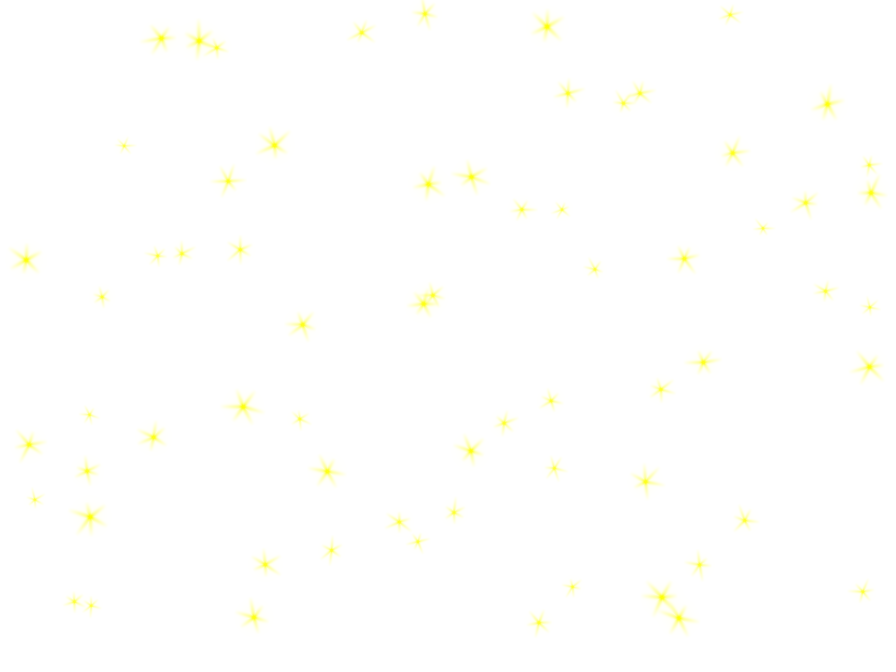
Write a WebGL 2 fragment shader that draws this pattern.

```glsl
#version 300 es
precision highp float;

uniform vec2 u_resolution;
out vec4 fragColor;

const vec3 PAPER = vec3(1.0);
const vec3 YELLOW = vec3(0.99, 1.0, 0.0);

const int STAR_COUNT = 67;
const float SEED = 23.0;
const float MIN_SIZE = 0.018;      // ray reach, in canvas heights
const float MAX_SIZE = 0.034;
const float SMALL_STRENGTH = 0.75; // small stars are paler
const vec2 SPREAD_STEP = vec2(0.75488, 0.56984);
const float SCATTER = 0.16;

// Lengths below are relative to the size of a star
const int RAY_COUNT = 6;
const float RAY_WIDTH = 0.1;
const float RAY_STRENGTH = 0.46;
const float RAY_MIN_LENGTH = 0.65;
const float RAY_MAX_LENGTH = 1.1;
const float RAY_JITTER = 0.4;      // share of the angle between rays
const float CORE_RADIUS = 0.13;
const float CORE_STRENGTH = 0.65;
const float HALO_RADIUS = 0.55;
const float HALO_STRENGTH = 0.04;
const float CUTOFF = 1.4;

const float TAU = 6.28319;

vec3 hash3(vec2 key) {
    vec3 p = fract(key.xyx * vec3(0.1031, 0.1030, 0.0973));
    p += dot(p, p.yxz + 33.33);
    return fract((p.xxy + p.yzz) * p.zyx);
}

float bell(float distance2, float radius) {
    return exp(-distance2 / (radius * radius));
}

// One fading ray from the origin along a unit direction
float ray(vec2 p, vec2 direction, float reach, float width) {
    float along = dot(p, direction);
    float across = p.x * direction.y - p.y * direction.x;
    float fade = clamp(1.0 - along / reach, 0.0, 1.0);
    float start = smoothstep(-RAY_WIDTH, RAY_WIDTH, along);
    return start * fade * bell(across * across, width);
}

// Coverage of a star in its own units; pixel is the size of a pixel there
float star(vec2 p, float id, float turn, float pixel) {
    float width = max(RAY_WIDTH, 0.6 * pixel);
    float rays = 0.0;
    for (int i = 0; i < RAY_COUNT; i++) {
        vec3 rnd = hash3(vec2(float(i) + 5.0, id + SEED));
        float angle = turn + (float(i) + RAY_JITTER * (rnd.x - 0.5)) * TAU / float(RAY_COUNT);
        float reach = mix(RAY_MIN_LENGTH, RAY_MAX_LENGTH, rnd.y);
        vec2 direction = vec2(cos(angle), sin(angle));
        rays = max(rays, ray(p, direction, reach, width));
    }
    float r2 = dot(p, p);
    float core = CORE_STRENGTH * bell(r2, CORE_RADIUS);
    float halo = HALO_STRENGTH * bell(r2, HALO_RADIUS);
    return clamp(RAY_STRENGTH * rays + core + halo, 0.0, 1.0);
}

void main() {
    vec2 uv = gl_FragCoord.xy / u_resolution.y;
    vec2 canvas = vec2(u_resolution.x / u_resolution.y, 1.0);

    // Overlapping stars multiply the paper that still shows through
    float bare = 1.0;
    for (int i = 0; i < STAR_COUNT; i++) {
        float id = float(i) + 1.0;
        vec3 look = hash3(vec2(id, SEED + 41.0));
        vec2 offset = SCATTER * (hash3(vec2(id, SEED)).xy - 0.5);
        vec2 place = fract(id * SPREAD_STEP + offset);
        float size = mix(MIN_SIZE, MAX_SIZE, look.x);

        // Keep the centres inside the canvas
        vec2 center = mix(vec2(MIN_SIZE), canvas - MIN_SIZE, place);
        vec2 p = (uv - center) / size;
        if (dot(p, p) > CUTOFF * CUTOFF) continue;
        float pixel = 1.0 / (size * u_resolution.y);
        float strength = mix(SMALL_STRENGTH, 1.0, look.x);
        bare *= 1.0 - strength * star(p, id, look.y * TAU, pixel);
    }

    fragColor = vec4(mix(YELLOW, PAPER, bare), 1.0);
}
```
